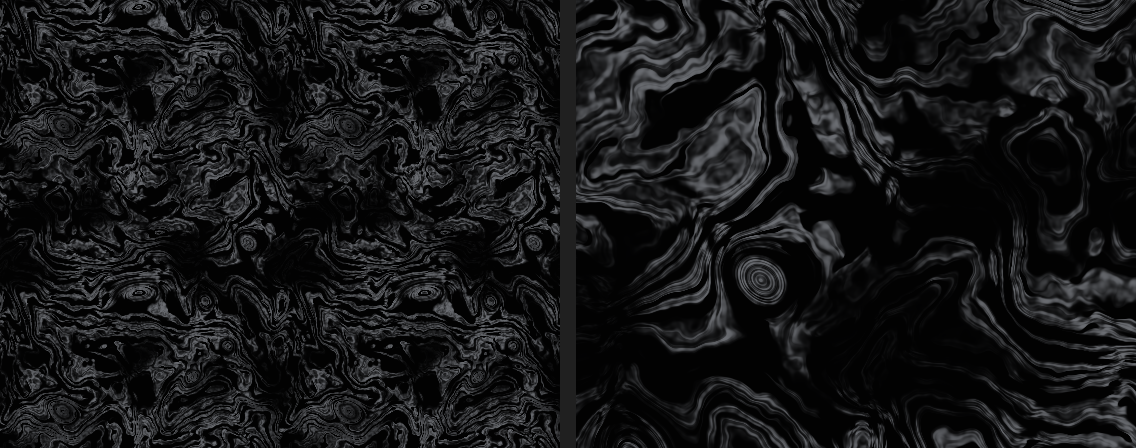
Left, the full canvas; right, a detail of the centre.
Give the GLSL for this texture, as a Shadertoy shader.

```glsl
// Charred burl wood: a square tile of streaming black grain with ashen ridges.
// A warped periodic field, bent around knots, is sliced into contour bands;
// cracks and fine fibres follow the same contours, broad patches set the ash.

const float TILES_ACROSS = 1.96;
const float DRIFT = 2.0; // whole steps of the field per tile, keeps the seam closed
const float TAU = 6.2831853;
const vec3 CHAR = vec3(0.008, 0.008, 0.009);
const vec3 ASH = vec3(0.43, 0.44, 0.46);

// Knots: centre, radii
const vec4 KNOTS[6] = vec4[6](
    vec4(0.48, 0.035, 0.090, 0.050), vec4(0.867, 0.840, 0.052, 0.048),
    vec4(0.217, 0.434, 0.030, 0.030), vec4(0.670, 0.320, 0.028, 0.034),
    vec4(0.786, 0.200, 0.032, 0.030), vec4(0.720, 0.040, 0.036, 0.036));

// Ashen (positive) and burnt (negative) patches: centre, radius, strength
const vec4 PALE[8] = vec4[8](
    vec4(0.74, 0.14, 0.09, 0.70), vec4(0.42, 0.59, 0.09, 0.65),
    vec4(0.18, 0.56, 0.06, 0.45), vec4(0.54, 0.38, 0.08, 0.45),
    vec4(0.72, 0.50, 0.07, 0.50), vec4(0.87, 0.74, 0.10, 0.60),
    vec4(0.28, 0.31, 0.07, 0.40), vec4(0.48, 0.03, 0.13, 0.45));
const vec4 BURNT[7] = vec4[7](
    vec4(0.70, 0.89, 0.10, -0.80), vec4(0.08, 0.74, 0.10, -0.50),
    vec4(0.30, 0.71, 0.08, -0.55), vec4(0.46, 0.26, 0.06, -0.50),
    vec4(0.03, 0.94, 0.10, -0.50), vec4(0.60, 0.58, 0.06, -0.45),
    vec4(0.97, 0.40, 0.08, -0.45));

float hash(vec2 p) {
    return fract(sin(dot(p, vec2(127.1, 311.7))) * 43758.5453);
}

// Shortest offset on the repeating tile
vec2 wrap(vec2 p) {
    return p - floor(p + 0.5);
}

float corner(vec2 cell, vec2 offset, float period, float seed) {
    float angle = TAU * hash(mod(cell, period) + seed);
    return dot(vec2(cos(angle), sin(angle)), offset);
}

// Gradient noise that repeats every "period" cells, about -0.7 to 0.7
float noise(vec2 p, float period, float seed) {
    vec2 i = floor(p), f = p - i, e = vec2(0.0, 1.0);
    vec2 u = f * f * f * (f * (f * 6.0 - 15.0) + 10.0);
    float low = mix(corner(i, f, period, seed), corner(i + e.yx, f - e.yx, period, seed), u.x);
    float high = mix(corner(i + e.xy, f - e.xy, period, seed), corner(i + 1.0, f - 1.0, period, seed), u.x);
    return mix(low, high, u.y);
}

float fbm(vec2 p, float period, float seed) {
    float sum = 0.0, gain = 1.0;
    for (int i = 0; i < 3; i++) {
        sum += gain * noise(p * period, period, seed);
        period *= 2.0;
        gain *= 0.42;
    }
    return sum;
}

// Noise sliced along the grain; fades where it is finer than a pixel
float fibres(float field, float along, float frequency, float seed) {
    float t = field * frequency;
    float n = noise(vec2(t, along), DRIFT * frequency, seed);
    return n * (1.0 - smoothstep(0.9, 2.2, fwidth(t)));
}

float patchLight(vec2 p, vec4 spot) {
    vec2 d = wrap(p - spot.xy) / spot.z;
    return spot.w * exp(-dot(d, d));
}

void mainImage(out vec4 fragColor, in vec2 fragCoord) {
    vec2 p = vec2(fragCoord.x, iResolution.y - fragCoord.y) / iResolution.x * TILES_ACROSS;

    // Streaming field with rugged contours
    vec2 bend = vec2(fbm(p, 3.0, 11.0), fbm(p, 3.0, 37.0));
    vec2 swirl = p + 0.17 * bend;
    float rough = 0.045 * noise(p * 26.0, 26.0, 61.0) + 0.025 * noise(p * 55.0, 55.0, 67.0);
    float field = fbm(swirl, 3.0, 5.0) + DRIFT * p.y;
    float along = 9.0 * fbm(swirl, 4.0, 71.0);

    // Straight burnt strand crossing the streams
    vec2 axis = normalize(vec2(0.42, 0.91));
    vec2 strand = wrap(p + 0.02 * bend - vec2(0.89, 0.17));
    float across = dot(strand, vec2(axis.y, -axis.x));
    float reach = dot(strand, axis);
    float strandMask = exp(-pow(across / 0.055, 2.0) - pow(reach / 0.22, 4.0));
    field = mix(field, across * 5.0 + DRIFT * (p.y - strand.y), strandMask);

    // Rings close around the knots
    float core = 0.0, rim = 0.0;
    for (int i = 0; i < 6; i++) {
        vec2 offset = wrap(p + 0.035 * bend - KNOTS[i].xy);
        float d = length(offset / KNOTS[i].zw) + 3.0 * rough;
        float ring = DRIFT * (p.y - offset.y) + 0.5 - 0.25 * d;
        field = mix(field, ring, exp(-0.35 * d * d));
        core = max(core, 1.0 - smoothstep(0.4, 0.65, d));
        rim = max(rim, exp(-pow((d - 0.85) / 0.17, 2.0)));
    }
    field += rough;

    // Broad ashen and burnt areas
    float ashen = 0.52 + 0.85 * fbm(p, 5.0, 23.0) - 0.4 * strandMask;
    for (int i = 0; i < 8; i++) ashen += patchLight(p, PALE[i]);
    for (int i = 0; i < 7; i++) ashen += patchLight(p, BURNT[i]);
    ashen = clamp(ashen, 0.04, 1.3);

    // Ridges, cracks, fibres and surface speckle
    float ridge = smoothstep(-0.14, 0.10, fibres(field, along * 0.4, 11.0, 3.0) + 0.12 * (ashen - 0.5));
    ridge = mix(ridge, 0.9, core) * (1.0 - 0.85 * rim);
    float crack = smoothstep(-0.28, -0.14, fibres(field, along * 0.7, 24.0, 83.0));
    float coarse = 0.2 + 0.8 * smoothstep(-0.28, 0.3, fibres(field, along, 42.0, 51.0));
    float fine = 0.45 + 1.1 * smoothstep(-0.3, 0.35, fibres(field, along * 1.7, 80.0, 93.0));
    float speckle = 1.0 + 0.9 * noise(p * 62.0, 62.0, 17.0) + 0.9 * noise(p * 125.0, 125.0, 29.0);
    float light = ashen * ridge * crack * coarse * fine * max(speckle, 0.1);

    fragColor = vec4(mix(CHAR, ASH, 1.0 - exp(-2.1 * light)), 1.0);
}
```
